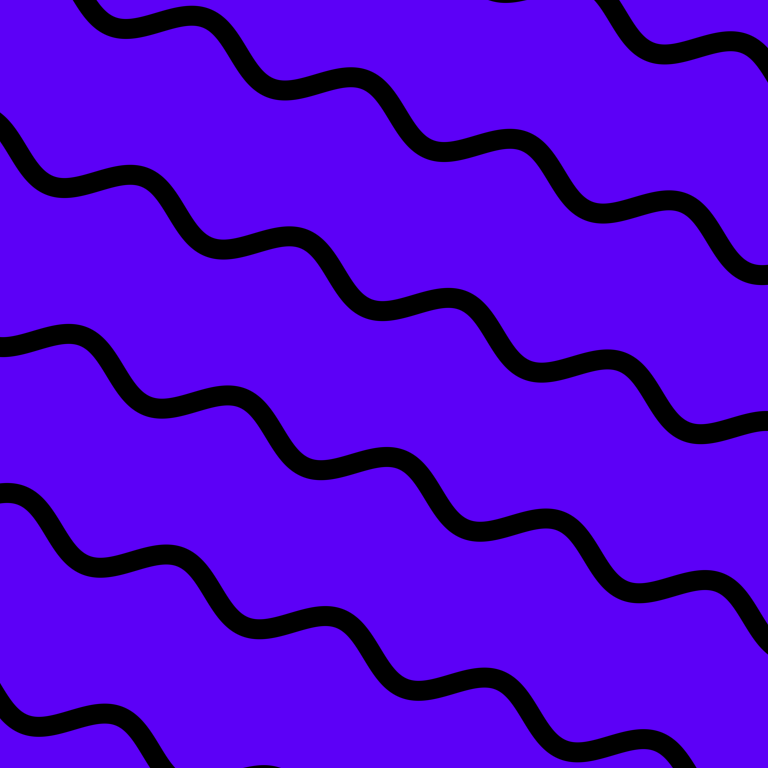
Give the GLSL for this pattern, as a WebGL 1 fragment shader.

```glsl
precision highp float;

uniform vec2 u_resolution;

const float TAU = 6.2831853;
const float TILT = 0.3691;                    // downhill slope of the waves, radians
const float PERIOD = 0.2221;                  // wavelength and line spacing
const float AMPLITUDE = 0.0272;
const float LINE_WIDTH = 0.026;
const vec2 WAVE_ORIGIN = vec2(0.2034, -0.0475); // along and across the waves
const vec3 GROUND_COLOR = vec3(0.36, 0.0, 0.97);
const vec3 LINE_COLOR = vec3(0.0);

// Distance to a sine curve, refining the nearest point with Gauss-Newton steps.
float waveDistance(vec2 p) {
  float k = TAU / PERIOD;
  float t = p.x;
  for (int i = 0; i < 6; i++) {
    float height = -AMPLITUDE * sin(k * t);
    float slope = -AMPLITUDE * k * cos(k * t);
    t -= (t - p.x + (height - p.y) * slope) / (1.0 + slope * slope);
  }
  return length(p - vec2(t, -AMPLITUDE * sin(k * t)));
}

void main() {
  float pixel = 1.0 / u_resolution.y;
  vec2 p = gl_FragCoord.xy * pixel;
  p.y = 1.0 - p.y;

  // Rotate into wave space: x runs along the lines, y across them.
  vec2 along = vec2(cos(TILT), sin(TILT));
  vec2 q = vec2(dot(p, along), dot(p, vec2(-along.y, along.x))) - WAVE_ORIGIN;

  // Repeat the line across the canvas, centred in each band.
  q.y = (fract(q.y / PERIOD + 0.5) - 0.5) * PERIOD;

  float edge = waveDistance(q) - 0.5 * LINE_WIDTH;
  float ink = 1.0 - smoothstep(-0.75 * pixel, 0.75 * pixel, edge);
  gl_FragColor = vec4(mix(GROUND_COLOR, LINE_COLOR, ink), 1.0);
}
```
